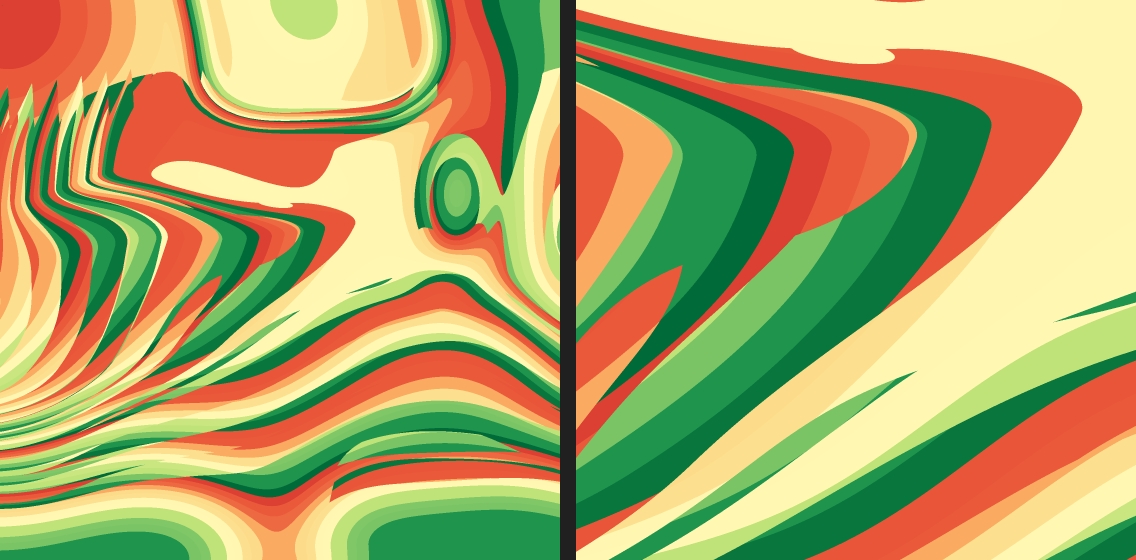
Left, the full canvas; right, a detail of the centre.
Give the GLSL for this background, as a WebGL 1 fragment shader.

```glsl
precision highp float;
// Flowing marbled bands: a smooth height field of nested folds and soft hills
// is cut into flat steps of a cyclic green-cream-red ramp. Tapered streaks
// cross its contours at a shallow angle and shift the ramp to other colours.
uniform vec2 u_resolution;

const int SAMPLES = 3; // supersampling grid per side

float hash(float n) {
  return fract(sin(n * 12.989 + 4.1) * 4375.85);
}

// Soft elliptical hill of height one.
float hill(vec2 p, vec2 center, vec2 radius) {
  vec2 q = (p - center) / radius;
  return exp(-dot(q, q));
}

// Layered sines bend straight flow into S-curves.
vec2 bend(vec2 p) {
  p += 0.013 * sin(vec2(11.0, 9.0) * p.yx + vec2(1.0, 2.4));
  return p + 0.005 * sin(vec2(23.0, 17.0) * p.yx + vec2(3.0, 0.5));
}

// Rise of the lower bands: a low swell that steepens into diagonals higher up.
float archHeight(vec2 p) {
  float x = (p.x - 0.77) / 0.34;
  return exp(-x * x) * mix(0.06, 0.20, smoothstep(0.10, 0.48, p.y));
}

// Nested folds open to the left: upright above, a nose pointing right in the
// middle, diagonals below. Zero outside, near one at the left edge.
float leftFold(vec2 p) {
  float y = p.y - 0.15 * (p.x - 0.4);
  float d = y - 0.5;
  float shear = 0.9 * (d - sqrt(d * d + 0.004));
  float width = 0.22 + 0.43 * (1.0 - smoothstep(0.57, 0.71, y));
  float inside = 1.0 - (p.x - shear) / width;
  float fold = 0.5 * (inside + sqrt(inside * inside + 0.006));
  float tips = 0.78 + 0.08 * abs(2.0 * fract(p.x * 23.0) - 1.0);
  return fold * smoothstep(0.12, 0.32, p.y) * (1.0 - step(tips, p.y));
}

// Flat-topped rounded box hanging from the upper edge.
float crown(vec2 p) {
  vec2 q = (p - vec2(0.55, 1.0)) / vec2(0.21, 0.20);
  q *= q;
  return smoothstep(0.05, 0.60, exp(-dot(q, q)));
}

// Height in turns of the colour ramp.
float heightField(vec2 p) {
  float h = mix(-0.92, 1.50, smoothstep(-0.02, 0.34, p.y - archHeight(p)));
  h += 0.70 * hill(p, vec2(0.51, 0.0), vec2(0.12, 0.16));
  h += 2.00 * leftFold(p);
  // right edge, oval and the notch below it
  h += 1.00 * hill(p, vec2(1.04, 0.57), vec2(0.13, 0.27));
  h += 0.65 * hill(p, vec2(0.82, 0.65), vec2(0.055, 0.10));
  h -= 0.22 * hill(p, vec2(0.81, 0.50), vec2(0.06, 0.05));
  // crown with its pale centre, then the upper corners
  h += 1.05 * crown(p);
  h -= 0.20 * hill(p, vec2(0.55, 1.0), vec2(0.10, 0.09));
  h += 0.50 * hill(p, vec2(0.0, 1.0), vec2(0.27, 0.30));
  h += 0.65 * hill(p, vec2(1.0, 1.0), vec2(0.27, 0.28));
  return h;
}

// How far streaks spread; calm near the crown, oval, nose and lower lobes.
float streakStrength(vec2 p) {
  float s = smoothstep(0.06, 0.25, p.y) * (1.0 - smoothstep(0.78, 0.95, p.y));
  s -= 0.7 * crown(p);
  s -= 0.9 * hill(p, vec2(0.0, 1.0), vec2(0.25, 0.18));
  s -= 0.9 * hill(p, vec2(0.82, 0.62), vec2(0.07, 0.14));
  s -= 0.6 * hill(p, vec2(0.50, 0.59), vec2(0.13, 0.09));
  return s;
}

vec3 rampStop(vec3 color, vec3 next, float at, float t) {
  return mix(color, next, smoothstep(at - 0.03, at + 0.03, t));
}

// Cyclic ramp: dark green, light green, cream, orange, red.
vec3 ramp(float t) {
  vec3 c = vec3(0.00, 0.42, 0.22);
  c = rampStop(c, vec3(0.12, 0.58, 0.30), 0.06, t);
  c = rampStop(c, vec3(0.48, 0.77, 0.40), 0.20, t);
  c = rampStop(c, vec3(0.75, 0.89, 0.47), 0.32, t);
  c = rampStop(c, vec3(1.00, 0.97, 0.70), 0.465, t);
  c = rampStop(c, vec3(0.99, 0.88, 0.56), 0.59, t);
  c = rampStop(c, vec3(0.98, 0.67, 0.38), 0.72, t);
  c = rampStop(c, vec3(0.92, 0.35, 0.23), 0.82, t);
  return rampStop(c, vec3(0.77, 0.11, 0.15), 0.97, t);
}

vec3 marble(vec2 uv) {
  vec2 p = bend(uv);
  float h = heightField(p);

  // Lanes drift slowly across the contours, leaving long wedges.
  float lane = 3.4 * h - 3.0 * p.x + 0.6 * sin(7.0 * p.x + 5.0 * p.y);
  float id = floor(lane);
  float fromMiddle = abs(fract(lane) - 0.5);
  float reach = 0.95 * streakStrength(p) - 0.5 * fromMiddle;
  float streak = step(hash(id), reach);

  float steps = mix(15.0, 10.0, streak);
  float phase = h + streak * (0.2 + 0.6 * hash(id + 57.0));
  return ramp(fract((floor(phase * steps) + 0.5) / steps));
}

void main() {
  vec3 sum = vec3(0.0);
  for (int j = 0; j < SAMPLES; j++) {
    for (int i = 0; i < SAMPLES; i++) {
      vec2 offset = (vec2(float(i), float(j)) + 0.5) / float(SAMPLES) - 0.5;
      sum += marble((gl_FragCoord.xy + offset) / u_resolution);
    }
  }
  gl_FragColor = vec4(sum / float(SAMPLES * SAMPLES), 1.0);
}
```
